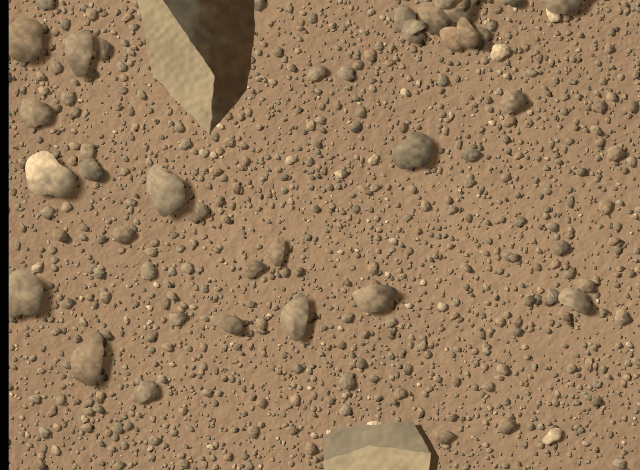
A WebGL 1 fragment shader for this texture:

```glsl
precision highp float;
// Dry sandy ground strewn with pebbles, seen from above in low sunlight.
// Stones are scattered on jittered grids from fine gravel to boulders, each
// a wobbly shaded dome with a cast shadow; two big faceted rocks lie on top.
uniform vec2 u_resolution;

const vec3 SAND = vec3(0.655, 0.53, 0.40);
const vec3 TAN_STONE = vec3(0.66, 0.54, 0.405);
const vec3 GREY_STONE = vec3(0.60, 0.53, 0.415);
const vec3 PALE_STONE = vec3(0.80, 0.69, 0.53);
const vec3 SHADOW_TINT = vec3(0.43, 0.39, 0.33);
const vec3 WEDGE_LIT = vec3(0.70, 0.61, 0.46);
const vec3 WEDGE_DARK = vec3(0.36, 0.32, 0.25);
const vec3 CAST_DARK = vec3(0.27, 0.20, 0.13);
const vec3 BORDER = vec3(0.01);
const vec3 LIGHT = vec3(-0.62, 0.32, 0.72);
const vec2 SHADOW_DIR = vec2(0.9, -0.42);
const float SHADOW_LENGTH = 0.48;
const float BORDER_WIDTH = 0.0185;
const float GRAIN = 0.13;

float hash(vec2 p) {
  return fract(sin(dot(p, vec2(127.1, 311.7))) * 43758.5453);
}

float noise(vec2 p) {
  vec2 i = floor(p), f = fract(p);
  f = f * f * (3.0 - 2.0 * f);
  return mix(mix(hash(i), hash(i + vec2(1.0, 0.0)), f.x),
             mix(hash(i + vec2(0.0, 1.0)), hash(i + 1.0), f.x), f.y);
}

float fbm(vec2 p) {
  float sum = 0.0, amp = 0.5;
  for (int i = 0; i < 4; i++) {
    sum += amp * noise(p);
    p = p * 2.03 + 7.1;
    amp *= 0.5;
  }
  return sum;
}

// Embossed noise: slope of the surface towards the light.
float relief(vec2 p) {
  return noise(p) - noise(p - 0.6 * SHADOW_DIR);
}

float fill(float d) {
  float aa = 0.8 / u_resolution.y;
  return 1.0 - smoothstep(-aa, aa, d);
}

// Signed distance to the line a-b, positive on its right.
float side(vec2 p, vec2 a, vec2 b) {
  vec2 d = normalize(b - a);
  return dot(p - a, vec2(d.y, -d.x));
}

// Relative radius of a wobbly stone: 1.0 on its edge.
float outline(vec2 v, float turn, float stretch) {
  float c = cos(turn), s = sin(turn);
  vec2 q = vec2(c * v.x + s * v.y, (c * v.y - s * v.x) * stretch);
  float a = atan(q.y, q.x + 0.00001);
  float wobble = 0.10 * sin(2.0 * a + turn * 3.0) + 0.10 * sin(3.0 * a + turn * 7.0)
               + 0.05 * sin(5.0 * a + turn * 11.0);
  return length(q) / (1.0 + wobble);
}

void drawStone(inout vec3 col, vec2 p, vec2 centre, float radius, vec2 key) {
  vec2 v = (p - centre) / radius;
  if (dot(v, v) > 5.0) return;
  float turn = 6.2832 * hash(key + 3.3), stretch = mix(1.0, 1.7, hash(key + 5.7));
  float d = outline(v, turn, stretch);
  float shade = 1.0 - smoothstep(0.75, 1.1, outline(v - SHADOW_DIR * SHADOW_LENGTH, turn, stretch));
  col *= mix(vec3(1.0), SHADOW_TINT, 0.9 * shade);

  // Dome normal, broken by a ridge and a rough skin.
  vec2 ridge = vec2(cos(turn * 5.0), sin(turn * 5.0));
  vec2 tilt = v * (0.3 + 0.7 * d * d) + 0.3 * ridge * smoothstep(-0.12, 0.12, dot(v, ridge) - 0.1);
  tilt += 0.5 * (vec2(noise(v * 4.0 + key), noise(v * 4.0 + key + 31.0)) - 0.5);
  float lit = max(dot(normalize(vec3(tilt, 0.95)), LIGHT), 0.0);

  vec3 albedo = mix(TAN_STONE, GREY_STONE, hash(key + 8.1));
  albedo = mix(albedo, PALE_STONE, step(0.92, hash(key + 9.4)));
  albedo *= mix(0.88, 1.06, hash(key + 2.2)) * (0.92 + 0.16 * noise(p * 170.0));
  float w = 0.7 / (u_resolution.y * radius);
  col = mix(col, albedo * (0.42 + 0.80 * lit), 1.0 - smoothstep(1.0 - w, 1.0 + w, d));
}

// One jittered grid of stones; density drifts to leave sandy patches.
void scatter(inout vec3 col, vec2 p, float cell, float density, float seed) {
  vec2 home = floor(p / cell);
  for (int y = -1; y <= 1; y++) {
    for (int x = -1; x <= 1; x++) {
      vec2 id = home + vec2(float(x), float(y));
      vec2 key = mod(id, 289.0) + seed;
      vec2 centre = (id + 0.5 + 0.7 * (vec2(hash(key), hash(key + 17.0)) - 0.5)) * cell;
      float chance = density * (0.55 + 0.9 * noise(centre * 6.0 + seed));
      float size = hash(key + 41.0);
      if (hash(key + 23.0) < chance)
        drawStone(col, p, centre, cell * mix(0.2, 0.42, size * size), key);
    }
  }
}

void drawWedge(inout vec3 col, vec2 p) {
  vec2 q = p + 0.010 * (vec2(fbm(p * 28.0), fbm(p * 28.0 + 9.0)) - 0.5);
  vec2 tip = vec2(0.446, 0.713), knee = vec2(0.457, 0.837);
  vec2 left = vec2(0.323, 0.844), right = vec2(0.525, 0.81), shoulder = vec2(0.543, 0.95);
  float body = max(side(q, vec2(0.293, 1.0), left), side(q, left, tip));
  body = max(body, max(side(q, tip, right), side(q, right, shoulder)));
  body = max(body, side(q, shoulder, vec2(0.54, 1.0)));
  float face = max(side(q, tip, knee), side(q, knee, vec2(0.346, 1.0)));
  vec3 dark = mix(WEDGE_DARK, CAST_DARK, smoothstep(0.50, 0.58, p.x + 0.2 * fbm(p * 14.0)));
  dark *= 0.8 + 0.4 * fbm(p * 60.0);
  vec3 lit = WEDGE_LIT * (0.9 + 0.2 * fbm(p * 20.0) + 0.16 * relief(p * 95.0));
  col = mix(col, mix(dark, lit, fill(face)), fill(body));
}

void drawSlab(inout vec3 col, vec2 p) {
  vec2 q = p + 0.008 * (vec2(fbm(p * 35.0), fbm(p * 35.0 + 5.0)) - 0.5);
  vec2 corner = vec2(0.917, 0.034), top = vec2(0.878, 0.105), back = vec2(0.713, 0.09);
  for (int i = 0; i < 2; i++) {
    vec2 s = i == 0 ? q - 0.018 * SHADOW_DIR : q;
    float body = max(side(s, vec2(0.912, 0.0), corner), side(s, corner, top));
    body = max(body, max(side(s, top, back), side(s, back, vec2(0.688, 0.066))));
    body = max(body, 0.687 - s.x);
    float front = side(q, vec2(0.917, 0.036), vec2(0.76, 0.055));
    front = max(front, side(q, vec2(0.80, 0.055), vec2(0.688, 0.02)));
    vec3 stone = mix(GREY_STONE, WEDGE_LIT * 1.04, fill(front));
    stone *= 0.88 + 0.24 * fbm(p * vec2(22.0, 50.0)) + 0.1 * relief(p * 90.0);
    col = mix(col, i == 0 ? CAST_DARK : stone, fill(body));
  }
}

void main() {
  vec2 p = gl_FragCoord.xy / u_resolution.y;
  vec3 col = SAND * (0.94 + 0.12 * fbm(p * 4.0) + GRAIN * relief(p * 170.0) + 0.12 * relief(p * 70.0));

  scatter(col, p, 0.0125, 0.36, 11.0);
  scatter(col, p, 0.021, 0.42, 57.0);
  scatter(col, p, 0.034, 0.36, 83.0);
  scatter(col, p, 0.058, 0.24, 131.0);
  scatter(col, p, 0.14, 0.22, 173.0);

  // Broken outcrop near the upper right.
  for (int i = 0; i < 9; i++) {
    vec2 key = vec2(float(i) * 3.7, 211.0);
    vec2 spread = vec2(hash(key), hash(key + 1.9)) - 0.5;
    drawStone(col, p, vec2(0.92, 0.95) + spread * vec2(0.19, 0.12), mix(0.018, 0.042, hash(key + 6.0)), key);
  }
  drawWedge(col, p);
  drawSlab(col, p);
  col = mix(col, BORDER, fill(p.x - BORDER_WIDTH));
  gl_FragColor = vec4(col, 1.0);
}
```
